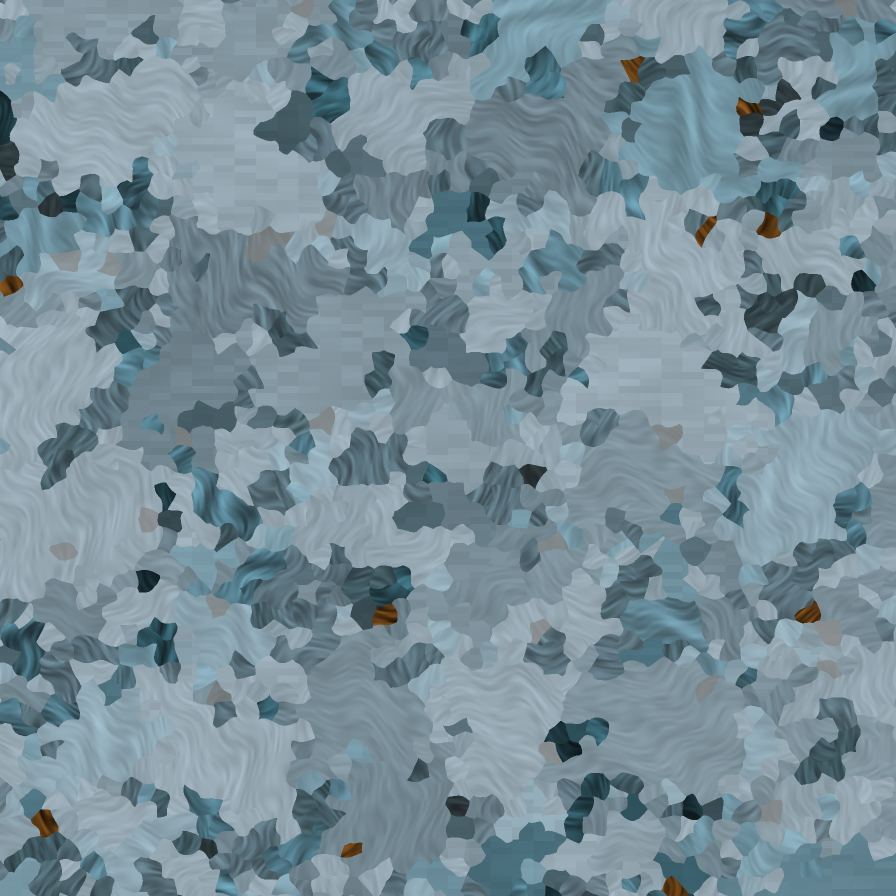
Reproduce this texture procedurally as a Shadertoy shader.

```glsl
// Mottled collage of blue-grey fur scraps with lobed, ragged borders.

float hash(vec2 p) {
    vec3 q = fract(p.xyx * vec3(0.1031, 0.1030, 0.0973));
    q += dot(q, q.yzx + 33.33);
    return fract((q.x + q.y) * q.z);
}

float noise(vec2 p) {
    vec2 i = floor(p), f = fract(p);
    f = f * f * (3.0 - 2.0 * f);
    vec2 e = vec2(0, 1);
    return mix(mix(hash(i), hash(i + e.yx), f.x),
               mix(hash(i + e), hash(i + e.yy), f.x), f.y);
}

// Cellular noise: xy = nearest site, z = closeness to border, w = cell id.
// A higher power makes the cells more box-like.
vec4 cellular(vec2 p, float power) {
    vec2 base = floor(p);
    vec4 nearest = vec4(0);
    float first = 9.0, second = 9.0;
    for (int y = -1; y <= 1; y++)
    for (int x = -1; x <= 1; x++) {
        vec2 cell = base + vec2(x, y);
        vec2 site = cell + 0.08 + 0.84 * vec2(hash(cell + 71.0), hash(cell + 137.0));
        vec2 d = abs(site - p) + 1e-4;
        float dist = pow(pow(d.x, power) + pow(d.y, power), 1.0 / power);
        if (dist < first) {
            second = first;
            first = dist;
            nearest = vec4(site, 0, hash(cell + 19.0));
        } else second = min(second, dist);
    }
    nearest.z = second - first;
    return nearest;
}

// Tone 0..1 from near black to pale blue-grey, spaced by area share.
vec3 palette(float t) {
    vec3 c = mix(vec3(0.15, 0.18, 0.19), vec3(0.24, 0.33, 0.36), smoothstep(0.0, 0.04, t));
    c = mix(c, vec3(0.34, 0.43, 0.47), smoothstep(0.04, 0.12, t));
    c = mix(c, vec3(0.43, 0.51, 0.55), smoothstep(0.12, 0.30, t));
    c = mix(c, vec3(0.49, 0.57, 0.61), smoothstep(0.30, 0.58, t));
    return mix(c, vec3(0.59, 0.66, 0.70), smoothstep(0.58, 0.86, t));
}

vec3 scraps(vec2 p) {
    // Small grains carry the borders, so every scrap gets a lobed outline
    vec2 wobble = 0.0025 * sin(p.yx * 170.0 + 2.0 * sin(p * 90.0));
    vec4 grain = cellular((p + wobble) * 46.0 + 40.0, 2.0);
    vec2 s = (grain.xy - 40.0) / 46.0;
    s += 0.018 * sin(s.yx * 23.0 + 1.0) + 0.008 * sin(s.yx * 61.0);

    // Large scraps, some of them split into medium ones
    vec2 size = vec2(6.0, 7.5);
    vec4 piece = cellular(s * size + 10.0, 4.0);
    vec2 center = (piece.xy - 10.0) / size;
    float tone = 0.25 + 0.75 * piece.w, id = piece.w, border = piece.z;
    if (fract(id * 7.3) > 0.52) {
        size = vec2(13.0, 15.0);
        piece = cellular(s * size + 50.0, 4.0);
        center = (piece.xy - 50.0) / size;
        id = piece.w;
        tone = 0.06 + 0.94 * id;
        border = min(border, piece.z);
    }

    // Dark scraps and single pale or dim grains gather along the borders
    vec4 chip = cellular(s * vec2(25.0, 23.0) + 90.0, 3.0);
    if (border < 0.35 && chip.w > 0.86) {
        id = fract(chip.w * 57.0);
        tone = 0.16 * id;
    } else if (border < 0.2 && grain.w > 0.62) {
        id = fract(grain.w * 43.0);
        tone = id < 0.7 ? 0.62 + 0.5 * id : 0.9 * (id - 0.7);
    }

    vec3 color = palette(tone);
    float dark = 1.0 - smoothstep(0.05, 0.4, tone);
    float teal = step(0.72, fract(id * 31.0)) * (1.0 - 0.5 * step(0.75, tone));
    color += teal * vec3(-0.055, 0.0, 0.015);

    // Bent strands of hair, combed in one direction per scrap
    float angle = 6.283 * fract(id * 13.7);
    vec2 q = mat2(cos(angle), sin(angle), -sin(angle), cos(angle)) * (p - center);
    q.y += 0.014 * sin(q.x * 31.0 + id * 40.0) + 0.006 * sin(q.x * 77.0 + q.y * 50.0);
    float hair = noise(q * vec2(65.0, 270.0) + 300.0) - 0.5;
    hair += 0.6 * (noise(q * vec2(32.0, 120.0) + 500.0) - 0.5);
    float folds = sin(q.y * 85.0 + 2.5 * sin(q.x * 27.0) + 1.5 * sin(q.y * 41.0 + q.x * 19.0));
    folds *= noise(q * 30.0 + 200.0);

    // A few scraps are smeared into plain, stepped horizontal bands
    float smear = step(fract(id * 17.9), 0.2);
    float band = hash(floor(p * vec2(42.0, 130.0)) + 7.0) - 0.5;
    float hairy = hair * mix(0.13, 0.5, dark) + folds * teal * mix(0.13, 0.4, dark);
    color *= 1.0 + mix(hairy, band * 0.09, smear);
    color *= 1.0 + 0.03 * sin(p.x * 29.0 + 2.0 * sin(p.y * 37.0)) * sin(p.y * 23.0 + id * 9.0);

    // Rare amber flecks in the dark, faint beige ones elsewhere
    float fleck = fract(grain.w * 91.0);
    color = mix(color, vec3(0.34, 0.21, 0.07) * (1.0 + hair), step(0.92, fleck) * step(tone, 0.07));
    color = mix(color, vec3(0.50, 0.49, 0.48), 0.6 * step(0.985, fleck) * step(0.2, tone));
    return color;
}

void mainImage(out vec4 fragColor, in vec2 fragCoord) {
    // Four subsamples per pixel smooth the edges
    vec3 sum = vec3(0);
    for (int i = 0; i < 4; i++) {
        vec2 shift = vec2(i % 2, i / 2) * 0.5 - 0.25;
        sum += scraps((fragCoord + shift) / iResolution.y);
    }
    fragColor = vec4(sum / 4.0, 1.0);
}
```
